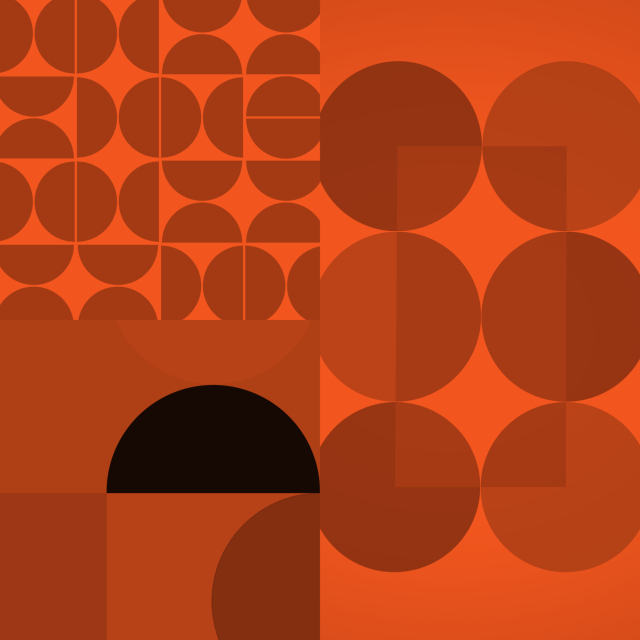
Reproduce this background procedurally as a Shadertoy shader.

```glsl
const vec3 ORANGE = vec3(.95, .338, .118);
const vec3 RUST   = vec3(.642, .226, .08);
const vec3 LIGHT  = vec3(.722, .258, .09);
const vec3 DARK   = vec3(.585, .204, .073);

// Coverage of a signed distance, softened over about one pixel
float fill(float d) {
    float w = .75 / iResolution.y;
    return smoothstep(w, -w, d);
}

float disc(vec2 p, vec2 centre, float radius) {
    return length(p - centre) - radius;
}

// Tiles holding two half discs each, turned by a bit pattern
vec3 halfDiscTiles(vec2 p) {
    const float pitch = .1315;
    vec2 grid = vec2(p.x + .013, 1.0137 - p.y) / pitch;
    ivec2 cell = clamp(ivec2(floor(grid)), 0, 3);
    vec2 q = abs(fract(grid) - .5);

    bool stacked = ((0x3C9C >> (cell.y * 4 + cell.x)) & 1) == 1;
    if (!stacked) q = q.yx;
    bool joined = cell == ivec2(3, 1);
    float fromFlat = (joined ? q.y : .5 - q.y) - .013;

    float d = max(length(vec2(q.x, fromFlat)) - .477, -fromFlat);
    return mix(ORANGE, RUST, fill(d * pitch));
}

// Dark dome on a ledge, with blocks below
vec3 domePanel(vec2 p) {
    const float ledge = .2295;
    vec3 col = vec3(.688, .247, .083);
    col = mix(col, LIGHT, fill(disc(p, vec2(.3333, .5664), .1667)));
    float dome = disc(p, vec2(.3333, .2318), .1667);
    col = mix(col, vec3(.085, .035, .01), fill(dome));

    vec3 base = mix(LIGHT, vec3(.614, .214, .082), fill(p.x - .1667));
    float d = disc(p, vec2(.5, .0605), .169);
    base = mix(base, vec3(.52, .183, .068), fill(d));
    base *= 1. - .18 * fill(abs(d) - .0008);
    return mix(col, base, fill(p.y - ledge));
}

// Two columns of touching discs, tinted where a frame overlaps them
vec3 discColumns(vec2 p) {
    float away = length((p - vec2(.7, .48)) * vec2(.8, 1.));
    vec3 col = mix(ORANGE, vec3(.83, .293, .1), smoothstep(.25, .62, away));

    const float pitch = .2663;
    float row = (.7715 - p.y) / pitch;
    float left = .6211 - .002 * row;
    float right = .8854 - .00065 * row;
    vec2 g = vec2((p.x - left) / (right - left), row);
    vec2 id = clamp(floor(g + .5), vec2(0), vec2(1, 2));

    bool odd = mod(id.x + id.y, 2.) > .5;
    vec3 tint = odd ? LIGHT : DARK;
    vec2 edge = abs(g - vec2(.5, 1)) - vec2(.5, 1);
    tint = mix(tint, RUST, fill(max(edge.x, edge.y) * pitch));
    tint *= 1.02 - .05 * smoothstep(.1, .55, away);

    float d = length(g - id) - .499;
    return mix(col, tint, fill(d * pitch));
}

void mainImage(out vec4 fragColor, in vec2 fragCoord) {
    vec2 p = fragCoord / iResolution.xy;
    vec3 leftSide = mix(halfDiscTiles(p), domePanel(p), fill(p.y - .5));
    fragColor = vec4(mix(discColumns(p), leftSide, fill(p.x - .5)), 1);
}
```
